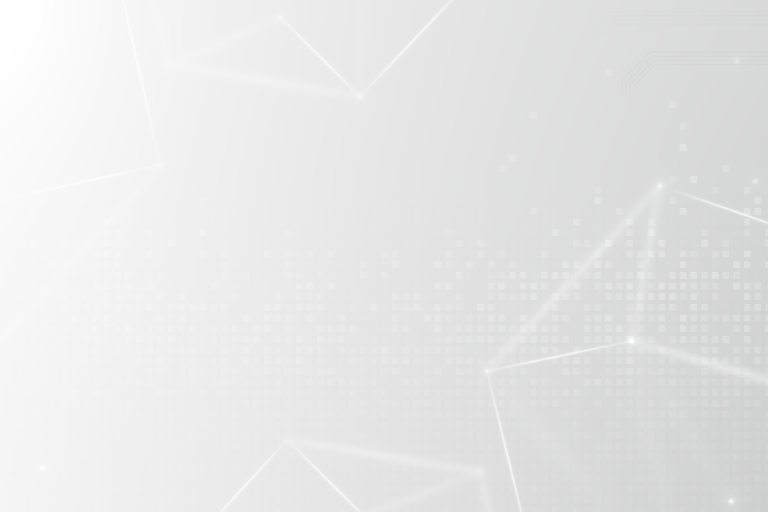
This background is drawn by a Shadertoy shader. Its source:

```glsl
// Pale silver technology backdrop: glowing line network, pixel grid and faint circuit traces.

// Hash without sine, returns 0..1
float hash(vec2 p) {
    vec3 q = fract(vec3(p.xyx) * 0.1031);
    q += dot(q, q.yzx + 33.33);
    return fract((q.x + q.y) * q.z);
}

// Light beam from a to b; ends is the brightness left at its tips
float beam(vec2 p, vec2 a, vec2 b, float width, float gain, float ends) {
    vec2 ab = b - a;
    float t = clamp(dot(p - a, ab) / dot(ab, ab), 0.0, 1.0);
    float d = length(p - a - ab * t) / width;
    float taper = mix(ends, 1.0, sin(3.14159 * t));
    return gain * taper * (0.8 * exp(-d * d) + 0.2 * exp(-0.6 * d));
}

float thinBeam(vec2 p, vec2 a, vec2 b) {
    return beam(p, a, b, 0.0024, 0.75, 0.15);
}

float softBeam(vec2 p, vec2 a, vec2 b, float gain) {
    return beam(p, a, b, 0.01, 0.75 * gain, 0.55);
}

// Small bright point with a halo
float spark(vec2 p, vec2 center, float gain) {
    float d = length(p - center);
    return gain * (exp(-d * d / 0.00002) + 0.35 * exp(-d / 0.013));
}

// Diagonal grey gradient, white at the upper left
float backdrop(vec2 p) {
    float across = p.x / 1.5;
    float tone = mix(0.952, 0.85, across);
    tone -= 0.045 * across * (1.0 - p.y) * mix(0.6, 1.0, across);
    vec2 corner = p - vec2(0.0, 1.0);
    return tone + 0.06 * exp(-2.4 * length(corner * vec2(1.1, 0.9)));
}

// Scattered rounded squares over a faint full lattice
float pixelGrid(vec2 p, float pixel) {
    const float CELLS = 48.0;
    vec2 g = p * CELLS - vec2(0.04, 0.18);
    vec2 id = floor(g + 0.5);
    vec2 q = abs(g - id) - 0.24;
    float d = length(max(q, 0.0)) - 0.08;
    float edge = pixel * CELLS;
    float mask = 1.0 - smoothstep(-0.5 * edge, 0.5 * edge, d);

    vec2 c = id / CELLS;
    float right = smoothstep(0.85, 1.15, c.x);
    float left = 1.0 - smoothstep(0.25, 0.65, c.x);
    float top = 0.52 + 0.1 * right + 0.08 * left;
    top += 0.1 * (hash(vec2(id.x, 7.0)) - 0.5);
    float density = 0.72 * (1.0 - smoothstep(top - 0.24, top + 0.04, c.y));
    density += 0.035 * right * (1.0 - smoothstep(0.75, 0.9, c.y));
    float lit = step(hash(id + 11.0), density);
    float fade = smoothstep(0.1, 0.42, c.y);
    float gain = (0.19 + 0.06 * right) * mix(0.4, 1.0, hash(id + 51.0));
    gain *= smoothstep(-0.05, 0.2, c.x);
    float lattice = 0.025 * (1.0 - smoothstep(0.55, 0.68, c.y));
    return mask * (lit * gain * mix(0.15, 1.0, fade) + lattice);
}

// Parallel traces that bend around a chamfered corner
float traces(vec2 p, vec2 corner, float drop) {
    vec2 q = p - corner;
    float d = max(max(-q.x, q.y), (q.y - q.x + 0.055) * 0.707);
    float depth = -d / 0.008;
    float line = 1.0 - smoothstep(0.08, 0.3, abs(fract(depth + 0.5) - 0.5));
    float band = step(-0.5, depth) * step(depth, 3.5);
    return line * band * smoothstep(-drop, 0.7 * -drop, q.y);
}

// Connected beams in the three corners
float network(vec2 p) {
    vec2 leftNode = vec2(0.313, 0.678), upperNode = vec2(0.332, 0.873);
    vec2 topNode = vec2(0.547, 0.967), topHub = vec2(0.703, 0.811);
    vec2 peak = vec2(1.289, 0.637), westHub = vec2(0.951, 0.275);
    vec2 eastHub = vec2(1.234, 0.334);
    vec2 lowPeak = vec2(0.561, 0.141), lowEast = vec2(0.938, 0.078);
    vec2 edgeNode = vec2(0.03, 0.616);

    // Upper left
    float light = thinBeam(p, leftNode, vec2(0.225, 1.07));
    light += thinBeam(p, leftNode, edgeNode);
    light += softBeam(p, edgeNode, vec2(-0.06, 0.6), 0.4);
    light += softBeam(p, leftNode, vec2(-0.05, 0.28), 0.28);
    light += softBeam(p, upperNode, vec2(0.285, 1.05), 0.28);
    light += softBeam(p, upperNode, topNode, 0.25);
    light += softBeam(p, upperNode, topHub, 0.38);
    light += thinBeam(p, topNode, topHub);
    light += thinBeam(p, topHub, vec2(0.92, 1.04));
    light += softBeam(p, topHub, vec2(0.708, 1.05), 0.12);

    // Right
    light += softBeam(p, peak, westHub, 0.42);
    light += softBeam(p, peak, eastHub, 0.35);
    light += thinBeam(p, peak + vec2(0.03, -0.01), vec2(1.58, 0.537));
    light += thinBeam(p, westHub, eastHub);
    light += thinBeam(p, westHub, vec2(1.035, -0.07));
    light += softBeam(p, eastHub, vec2(1.6, 0.229), 0.5);
    light += beam(p, westHub, vec2(1.22, -0.03), 0.02, 0.08, 0.3);
    light += beam(p, eastHub, vec2(1.31, -0.05), 0.02, 0.08, 0.3);
    light += beam(p, eastHub, vec2(1.46, -0.03), 0.02, 0.06, 0.3);

    // Bottom
    light += thinBeam(p, lowPeak, vec2(0.39, -0.045));
    light += thinBeam(p, lowPeak, vec2(0.74, -0.037));
    light += softBeam(p, lowPeak, lowEast, 0.42);
    light += softBeam(p, lowEast, vec2(0.963, -0.04), 0.32);
    light += softBeam(p, lowEast, vec2(0.68, -0.02), 0.25);

    // Node glows and loose sparks
    light += spark(p, eastHub, 0.6) + spark(p, peak, 0.35) + spark(p, topNode, 0.35);
    light += spark(p, topHub, 0.25) + spark(p, westHub, 0.25) + spark(p, leftNode, 0.25);
    light += spark(p, vec2(0.082, 0.086), 0.8) + spark(p, vec2(1.428, 0.021), 0.7);
    return light + spark(p, vec2(1.475, 0.646), 0.4) + spark(p, vec2(1.439, 0.881), 0.3);
}

void mainImage(out vec4 fragColor, in vec2 fragCoord) {
    vec2 p = fragCoord / iResolution.y;
    float tone = backdrop(p);
    tone -= 0.018 * traces(p, vec2(1.215, 0.898), 0.085);
    tone -= 0.008 * traces(p, vec2(1.139, 0.977), 0.055);
    tone = mix(tone, 1.0, pixelGrid(p, 1.0 / iResolution.y));
    tone = mix(tone, 1.0, clamp(network(p), 0.0, 1.0));
    vec3 coolGrey = vec3(-0.002, 0.001, 0.0) * smoothstep(0.5, 1.5, p.x);
    fragColor = vec4(clamp(vec3(tone) + coolGrey, 0.0, 1.0), 1.0);
}
```
